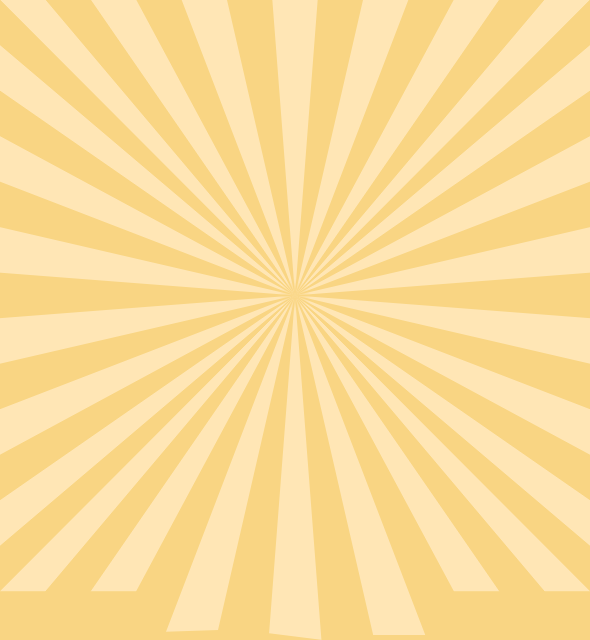
Write a Shadertoy shader that draws this background.

```glsl
// Pale sunburst rays spreading from a centre over a warm golden ground.

// Signed stripe wave: positive on even cells, negative on odd ones, zero on edges.
float stripe(float cell) {
    return 0.5 - 2.0 * abs(fract(cell * 0.5 + 0.25) - 0.5);
}

// Depth below the centre at which a downward ray is cut off.
float rayEnd(vec2 p, float ratio) {
    if (abs(ratio) > 0.5) return 1.0;
    if (ratio < -0.15) return 1.137 - 0.033 * (p.x + 0.44);
    if (ratio < 0.15) return 1.153 + 0.125 * p.x;
    return 1.148;
}

void mainImage(out vec4 fragColor, in vec2 fragCoord) {
    const vec3 gold = vec3(0.976, 0.836, 0.512);
    const vec3 cream = vec3(1.0, 0.902, 0.710);

    // The burst fills the square from -1 to 1
    vec2 p = (fragCoord / iResolution.xy - vec2(0.5, 0.5384)) / vec2(0.5, 0.4622);
    float pixel = 2.0 / iResolution.x;

    // Thirteen equal cells along each side of concentric squares
    vec2 a = abs(p);
    bool upright = a.y > a.x;
    float reach = max(max(a.x, a.y), 0.0001);
    float ratio = (upright ? p.x : p.y) / reach;
    float edge = stripe(6.5 * (1.0 + ratio)) * reach / 6.5;
    if (!upright) edge = -edge;
    float light = clamp(edge / pixel + 0.5, 0.0, 1.0);

    // Trim the rays along the lower edge
    float bottom = upright ? rayEnd(p, ratio) : 1.0;
    light *= clamp((bottom + p.y) / pixel + 0.5, 0.0, 1.0);

    // Golden hub where the rays meet
    light *= mix(0.45, 1.0, smoothstep(0.02, 0.06, length(p)));

    fragColor = vec4(mix(gold, cream, light), 1.0);
}
```
